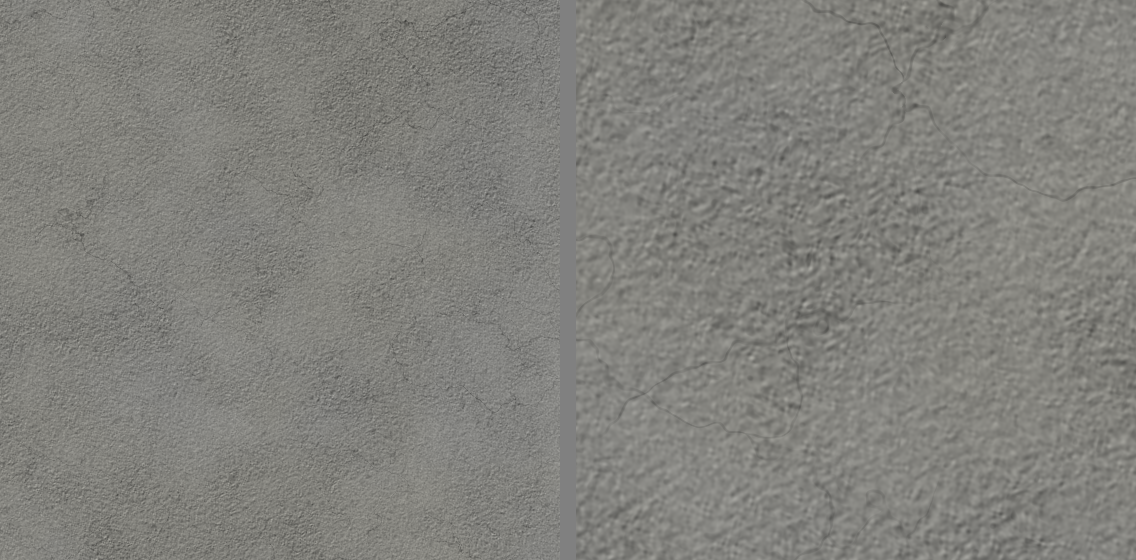
Left, the full canvas; right, a detail of the centre.
A three.js fragment shader for this texture:

```glsl
varying vec2 vUv;

float hash(vec2 p) {
  return fract(sin(dot(p, vec2(127.1, 311.7))) * 43758.5453);
}

vec2 hash2(vec2 p) {
  return vec2(hash(p), hash(p + 57.3));
}

vec2 rotate(vec2 p, float angle) {
  float c = cos(angle), s = sin(angle);
  return vec2(c * p.x - s * p.y, s * p.x + c * p.y);
}

float noise(vec2 p) {
  vec2 cell = floor(p), f = fract(p);
  vec2 u = f * f * (3.0 - 2.0 * f);
  float low = mix(hash(cell), hash(cell + vec2(1.0, 0.0)), u.x);
  float high = mix(hash(cell + vec2(0.0, 1.0)), hash(cell + 1.0), u.x);
  return mix(low, high, u.y);
}

float fbm(vec2 p) {
  float sum = 0.0, weight = 0.5, total = 0.0;
  for (int i = 0; i < 5; i++) {
    sum += weight * noise(p);
    total += weight;
    p = rotate(p, 0.65) * 2.03 + 17.1;
    weight *= 0.5;
  }
  return sum / total;
}

// Height of the sandy plaster surface
float grainHeight(vec2 p, float scale) {
  float coarse = noise(rotate(p, 0.4) * scale);
  float fine = noise(rotate(p, 1.1) * scale * 1.7 + 31.0);
  return 0.55 * coarse + 0.45 * fine;
}

// Slope of the surface towards the light
float relief(vec2 p, float scale, vec2 toLight) {
  return grainHeight(p - toLight, scale) - grainHeight(p + toLight, scale);
}

// Distance to the nearest border between irregular cells
float cellBorder(vec2 p) {
  vec2 cell = floor(p), f = fract(p);
  vec2 nearest = vec2(8.0), second = vec2(8.0);
  for (int y = -1; y <= 1; y++) {
    for (int x = -1; x <= 1; x++) {
      vec2 offset = vec2(float(x), float(y));
      vec2 toSeed = offset + hash2(cell + offset) - f;
      if (dot(toSeed, toSeed) < dot(nearest, nearest)) {
        second = nearest;
        nearest = toSeed;
      } else if (dot(toSeed, toSeed) < dot(second, second)) {
        second = toSeed;
      }
    }
  }
  return dot(0.5 * (nearest + second), normalize(second - nearest));
}

// Broken hairline cracks, wandering along warped cell borders
float cracks(vec2 p, float scale, float width) {
  vec2 warp = vec2(fbm(p * 10.0), fbm(p * 10.0 + 43.0)) - 0.5;
  float edge = cellBorder((p + 0.16 * warp) * scale) / scale;
  float line = 1.0 - smoothstep(0.2 * width, width, edge);
  float broken = smoothstep(0.42, 0.6, fbm(p * 6.0 + scale * 7.0));
  return line * broken;
}

void main() {
  vec2 p = vUv;

  // Broad clouds and smaller stains
  float clouds = fbm(p * vec2(4.6, 3.6) + 5.0) - 0.5;
  float stains = fbm(p * 17.0 + 71.0) - 0.5;
  float tone = 0.505 + 0.085 * clouds + 0.06 * stains;

  // Grain, a little rougher in the darker patches
  float roughness = clamp(1.0 - 0.9 * clouds - 1.2 * stains, 0.7, 1.4);
  vec2 drift = 0.004 * vec2(noise(p * 60.0), noise(p * 60.0 + 19.0));
  vec2 toLight = vec2(-0.0006, 0.001);
  tone += 0.215 * roughness * relief(p + drift, 225.0, toLight);
  tone += 0.065 * (noise(rotate(p, 0.8) * 430.0) - 0.5);

  // Small dark pits
  float pits = smoothstep(0.68, 0.95, noise(rotate(p + drift, 0.3) * 190.0));
  tone -= 0.05 * roughness * pits;

  // Faint cracks of two sizes
  tone -= 0.075 * cracks(p, 4.0, 0.0021);
  tone -= 0.055 * cracks(p + 3.7, 7.0, 0.0017);

  // Warm grey, with a few cooler patches
  vec3 warmTint = vec3(1.006, 1.0, 0.955);
  vec3 coolTint = vec3(1.0, 1.0, 0.978);
  float coolness = smoothstep(0.35, 0.65, fbm(p * 3.0 + 23.0));
  gl_FragColor = vec4(tone * mix(warmTint, coolTint, coolness), 1.0);
}
```
